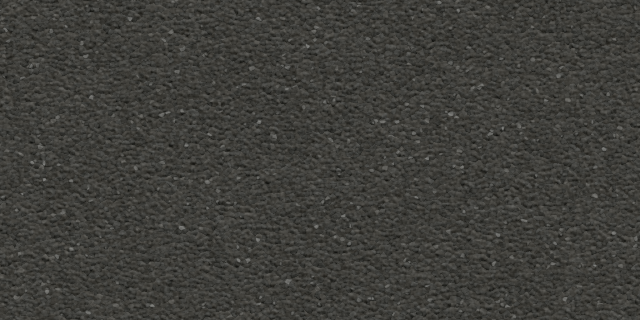
Write a WebGL 1 fragment shader that draws this texture.

```glsl
precision highp float;
// Worn dark asphalt: fine, uneven stones from a bent cell pattern under an
// embossed gradient noise lit from above, with pits, pale chips and grit.
// Each pixel averages a 2 x 2 grid of samples to smooth the edges.

#define STONES 78.0        // stones per canvas height
#define STONE_STRETCH 0.82 // below 1 widens the stones
#define BASE_LEVEL 0.248
#define TONE_SPREAD 0.064  // difference between stones
#define RELIEF 0.040       // light on upper sides, shade on lower sides
#define GAP_DEPTH 0.055
#define EMBOSS 0.130       // rough surface lit from above
#define PIT_DEPTH 0.032
#define GRIT 0.085
#define CHIP_SHARE 0.060
#define CHIP_LIGHT 0.150
#define PATCHES 0.010      // broad, faint unevenness

uniform vec2 u_resolution;

vec3 hash3(vec2 p) {
  vec3 q = fract(p.xyx * vec3(0.1031, 0.1030, 0.0973));
  q += dot(q, q.yxz + 33.33);
  return fract((q.xxy + q.yzz) * q.zyx);
}

float cornerSlope(vec2 cell, vec2 offset) {
  return dot(hash3(cell + 71.0).xy * 2.0 - 1.0, offset);
}

float gradientNoise(vec2 p) {
  vec2 i = floor(p);
  vec2 f = p - i;
  vec2 u = f * f * f * (f * (f * 6.0 - 15.0) + 10.0);
  vec2 e = vec2(1.0, 0.0);
  float low = mix(cornerSlope(i, f), cornerSlope(i + e, f - e), u.x);
  float high = mix(cornerSlope(i + e.yx, f - e.yx),
                   cornerSlope(i + e.xx, f - e.xx), u.x);
  return mix(low, high, u.y);
}

// Returns the offset from the nearest stone centre, the gap measure,
// and writes the random traits of that stone.
vec3 nearestStone(vec2 p, out vec3 traits) {
  vec2 cell = floor(p);
  vec2 nearest = vec2(0.0);
  vec2 owner = cell;
  float first = 9.0;
  float second = 9.0;
  for (int y = -1; y <= 1; y++) {
    for (int x = -1; x <= 1; x++) {
      vec2 id = cell + vec2(float(x), float(y));
      vec2 offset = p - id - hash3(id + 17.0).xy;
      float d = length(offset);
      if (d < first) {
        second = first;
        first = d;
        nearest = offset;
        owner = id;
      } else {
        second = min(second, d);
      }
    }
  }
  traits = hash3(owner + 203.0);
  return vec3(nearest, second - first);
}

vec3 asphalt(vec2 uv) {
  // Bend the grid so that stones get uneven outlines
  vec2 p = uv * STONES * vec2(STONE_STRETCH, 1.0);
  p += 0.55 * vec2(gradientNoise(p + 40.0), gradientNoise(p + 90.0));
  vec3 traits;
  vec3 stone = nearestStone(p, traits);

  // Stones: own tone, light from above, gaps of uneven depth below them
  float level = BASE_LEVEL + TONE_SPREAD * (traits.x - 0.5);
  level += RELIEF * clamp(stone.y, -0.6, 0.6);
  float gap = 1.0 - smoothstep(0.0, 0.32, stone.z);
  float below = smoothstep(0.25, -0.35, stone.y) * (0.4 + 1.2 * traits.z);
  level -= GAP_DEPTH * (gap * below - 0.14);

  // Rough surface: height difference along the light direction
  vec2 q = uv * vec2(62.0, 84.0) + 23.0;
  level += EMBOSS * (gradientNoise(q) - gradientNoise(q + vec2(0.12, 0.45)));

  // Short dark pits, wider than they are tall
  float pit = gradientNoise(uv * vec2(44.0, 70.0) + 11.0);
  level -= PIT_DEPTH * smoothstep(0.10, 0.45, pit);

  // Pale chips of uneven size and lightness
  float chipSize = 0.30 + 0.30 * traits.x;
  float chip = step(1.0 - CHIP_SHARE, traits.y) * (1.0 - gap);
  chip *= 1.0 - smoothstep(chipSize - 0.15, chipSize + 0.10, length(stone.xy));
  level += CHIP_LIGHT * chip * (0.3 + 0.9 * traits.z);

  // Fine grit and broad patches
  level += GRIT * gradientNoise(uv * 122.0 + 5.0);
  level += PATCHES * (gradientNoise(uv * 3.5) + gradientNoise(uv * 13.0 + 30.0));

  // Warm grey, slightly cooler on some stones
  float cool = 0.008 * (traits.z - 0.5);
  vec3 tint = vec3(0.0, -0.002, -0.018) + vec3(-cool, 0.0, cool);
  return clamp(vec3(level) + tint, 0.06, 0.62);
}

void main() {
  vec3 color = vec3(0.0);
  for (int y = 0; y < 2; y++) {
    for (int x = 0; x < 2; x++) {
      vec2 shift = vec2(float(x), float(y)) * 0.5 - 0.25;
      color += asphalt((gl_FragCoord.xy + shift) / u_resolution.y);
    }
  }
  gl_FragColor = vec4(color * 0.25, 1.0);
}
```
